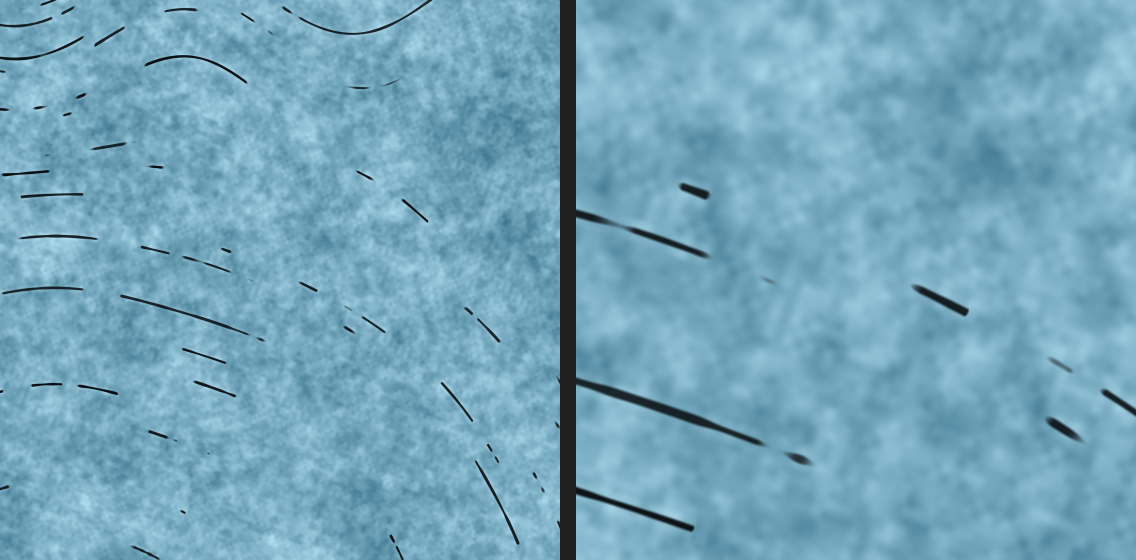
Left, the full canvas; right, a detail of the centre.
Give the GLSL for this texture, as a WebGL 2 fragment shader.

```glsl
#version 300 es
precision highp float;
// Mottled blue wash crossed by broken dark strokes that follow a bending flow.

uniform vec2 u_resolution;
out vec4 outColor;

const vec3 WASH_MID = vec3(0.463, 0.663, 0.748);
const vec3 WASH_STEP = vec3(0.090, 0.081, 0.077);
const vec3 INK = vec3(0.03, 0.05, 0.06);
const vec3 RIM_LIGHT = vec3(0.05, 0.045, 0.04);

const vec2 ARC_CENTER = vec2(0.12, -0.30);
const float WAVE_PERIOD = 0.60;
const float WAVE_CREST = 0.33;
const float WAVE_HEIGHT = 0.065;

const float ROW_DENSITY = 11.0;   // flow lines per unit height
const float ROW_CROWDING = 10.0;  // growth of that density upward
const float ROW_JITTER = 0.5;
const float STROKE_HALF_WIDTH = 0.0024;
const float STROKE_SOFTNESS = 0.0012;
const float DASH_GAP = 0.50;
const float DASH_BREAKUP = 0.30;    // share of short breaks in a dash
const float CLUSTER_SPARSE = 0.56;  // cluster threshold at the bottom
const float CLUSTER_DENSE = 0.30;   // cluster threshold at the top
const float TAU = 6.2831853;

float hash(vec2 p) {
  return fract(sin(dot(p, vec2(127.1, 311.7))) * 43758.5453);
}

float noise(vec2 p) {
  vec2 cell = floor(p);
  vec2 f = fract(p);
  f = f * f * (3.0 - 2.0 * f);
  float low = mix(hash(cell), hash(cell + vec2(1.0, 0.0)), f.x);
  float high = mix(hash(cell + vec2(0.0, 1.0)), hash(cell + 1.0), f.x);
  return mix(low, high, f.y);
}

float signedNoise(vec2 p) {
  return 2.0 * noise(p) - 1.0;
}

// Level sets are wide arcs below that turn into waves near the top.
float flowHeight(vec2 p) {
  float arcs = length(p - ARC_CENTER) + ARC_CENTER.y;
  float waves = p.y - WAVE_HEIGHT * cos(TAU * (p.x - WAVE_CREST) / WAVE_PERIOD);
  float wobble = 0.012 * signedNoise(p * 4.0 + 3.7);
  return mix(arcs, waves, smoothstep(0.58, 0.95, p.y)) + wobble;
}

// Position along the flow.
float flowAlong(vec2 p) {
  vec2 d = p - ARC_CENTER;
  return atan(d.x, d.y);
}

// Blotches from coarse to fine, plus long bands along the flow.
float washTone(vec2 p, float height, float along) {
  float tone = 0.7 * signedNoise(vec2(along * 3.0, height * 9.0) + 5.0);
  vec4 weights = vec4(0.45, 0.75, 0.95, 0.6);
  mat2 turn = mat2(0.8, 0.6, -0.6, 0.8);
  vec2 q = p * 12.0 + 20.0;
  for (int i = 0; i < 4; i++) {
    tone += weights[i] * signedNoise(q);
    q = turn * q * 2.35 + 11.3;
  }
  return tone;
}

void main() {
  vec2 p = gl_FragCoord.xy / u_resolution;
  float height = flowHeight(p);
  float along = flowAlong(p);
  float pixel = 1.0 / u_resolution.y;

  // Distance to the nearest flow line, each shifted inside its row
  float rows = height * (ROW_DENSITY + ROW_CROWDING * height);
  float line = floor(rows);
  float shift = 0.5 + ROW_JITTER * (hash(vec2(line, 4.0)) - 0.5);
  float slope = length(vec2(dFdx(rows), dFdy(rows))) / pixel;
  float dist = abs(rows - line - shift) / max(slope, 6.0);

  // Dashes and dots of varied length, gathered in chains along some lines
  float frequency = mix(10.0, 22.0, hash(vec2(line, 9.0)));
  float dash = noise(vec2(along * frequency + 40.0, line * 17.0));
  float breaks = noise(vec2(along * frequency * 3.1 + 15.0, line * 23.0));
  dash = mix(dash, breaks, DASH_BREAKUP);
  float cluster = noise(vec2(along * 2.6 + 7.0, line * 13.0 + 60.0));
  float limit = mix(CLUSTER_SPARSE, CLUSTER_DENSE, smoothstep(0.5, 0.9, p.y));
  limit += 0.4 * smoothstep(0.68, 0.85, p.x) * smoothstep(0.35, 0.55, p.y);
  float gap = mix(1.05, DASH_GAP, smoothstep(limit, limit + 0.2, cluster));
  float presence = smoothstep(gap, gap + 0.07, dash);

  // Tapered uneven stroke with a faint pale rim
  float pressure = mix(0.65, 1.15, noise(vec2(along * 45.0, line * 5.0)));
  float halfWidth = STROKE_HALF_WIDTH * pressure * mix(0.4, 1.0, presence);
  float soft = max(STROKE_SOFTNESS, 0.6 * pixel);
  float stroke = presence * (1.0 - smoothstep(halfWidth - soft, halfWidth + soft, dist));
  stroke *= mix(0.85, 1.0, hash(vec2(line, 2.0)));
  float rim = presence * (1.0 - smoothstep(0.004, 0.009, dist));

  vec3 color = WASH_MID + WASH_STEP * washTone(p, height, along);
  color += RIM_LIGHT * rim;
  color = mix(color, INK, stroke);
  outColor = vec4(clamp(color, 0.0, 1.0), 1.0);
}
```
